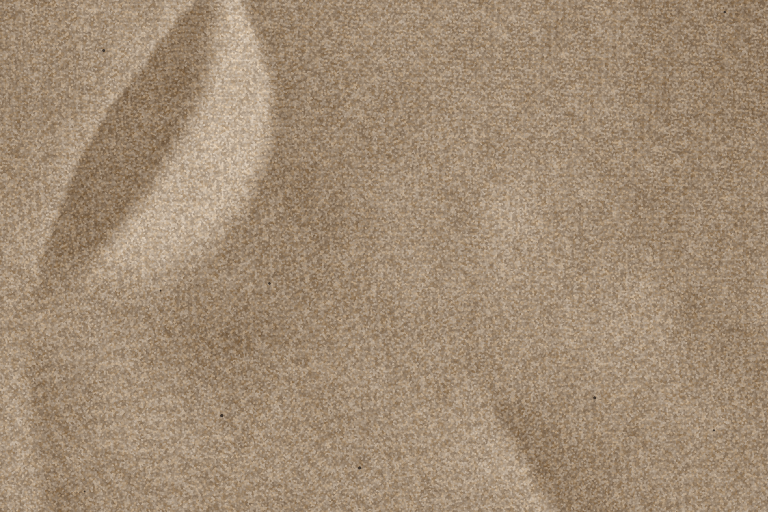
Give the GLSL for this texture, as a Shadertoy shader.

```glsl
#define SAND vec3(0.628, 0.545, 0.452)
#define TONE_TINT vec3(1.0, 1.07, 1.12)
#define AMBER vec3(0.022, 0.0, -0.032)
#define SPECK vec3(0.17, 0.14, 0.12)
#define GRAINS 275.0
#define GRAIN_CONTRAST 0.21
#define GAP_DEPTH 0.06
#define RELIEF 1.35
#define MOTTLE 0.05
#define SPECK_CELLS 8.0
#define SPECK_SHARE 0.10

float hash(vec2 p) {
    return fract(sin(dot(p, vec2(127.1, 311.7))) * 43758.5453);
}

vec2 hash2(vec2 p) {
    return vec2(hash(p), hash(p + 57.3));
}

float noise(vec2 p) {
    vec2 i = floor(p), f = fract(p);
    f = f * f * (3.0 - 2.0 * f);
    float low = mix(hash(i), hash(i + vec2(1, 0)), f.x);
    float high = mix(hash(i + vec2(0, 1)), hash(i + vec2(1, 1)), f.x);
    return mix(low, high, f.y);
}

float fbm(vec2 p) {
    float sum = 0.0, amp = 0.5;
    for (int i = 0; i < 5; i++) {
        sum += amp * (noise(p) - 0.5);
        p = mat2(1.6, 1.2, -1.2, 1.6) * p + 7.7;
        amp *= 0.62;
    }
    return sum;
}

// Soft elliptical patch, turned by an angle
float patchAt(vec2 p, vec2 centre, vec2 radii, float angle) {
    float c = cos(angle), s = sin(angle);
    vec2 q = mat2(c, -s, s, c) * (p - centre) / radii;
    return exp(-dot(q, q));
}

// Lit on the left of an edge, shaded on the right
float crest(float d, float soft, vec2 widths, vec2 levels) {
    float lit = levels.x * exp(-abs(d) / widths.x);
    float shade = -levels.y * exp(-abs(d) / widths.y);
    return mix(lit, shade, smoothstep(-soft, soft, d));
}

// Light and shadow of the dunes; y is measured down from the top
float relief(vec2 p) {
    vec2 q = vec2(p.x, 1.0 - p.y);
    q += 0.02 * vec2(fbm(p * 6.0), fbm(p * 6.0 + 31.0));
    float y = q.y;

    // Hollow and the bright ridge beside it
    float hollowLeft = q.x - (0.38 - 0.90 * y + 0.62 * y * y);
    float hollowRight = q.x - (0.426 - 0.05 * y - 0.80 * y * y);
    float ridgeEdge = q.x - (0.47 + 0.60 * y - 1.45 * y * y);
    float fade = 1.0 - smoothstep(0.46, 0.62, y);
    float bank = smoothstep(-0.03, 0.03, hollowRight);
    float ridgeSoft = 0.010 + 0.30 * y * y;
    float inHollow = smoothstep(-0.010, 0.012, hollowLeft) * (1.0 - bank);
    float onRidge = bank * (1.0 - smoothstep(-ridgeSoft, ridgeSoft * 0.6, ridgeEdge));
    float tone = fade * (0.088 * onRidge - 0.055 * inHollow);
    tone += fade * 0.055 * exp(-abs(hollowLeft) / 0.08) * (1.0 - smoothstep(-0.010, 0.010, hollowLeft));
    tone -= fade * 0.045 * smoothstep(-0.01, 0.03, ridgeEdge) * exp(-max(ridgeEdge, 0.0) / 0.09);

    // Lower crests
    float lowerEdge = q.x - (0.94 + 0.54 * (y - 0.74));
    tone += smoothstep(0.66, 0.88, y) * crest(lowerEdge, 0.03, vec2(0.13, 0.09), vec2(0.06, 0.075));
    float cornerEdge = q.x - (0.045 + 0.12 * (y - 0.7));
    tone += smoothstep(0.60, 0.76, y) * crest(cornerEdge, 0.035, vec2(0.07, 0.06), vec2(0.06, 0.06));

    // Broad swells
    tone += 0.035 * patchAt(q, vec2(0.99, 0.42), vec2(0.05, 0.09), 0.0);
    tone += 0.030 * patchAt(q, vec2(0.29, 0.80), vec2(0.08, 0.16), -0.3);
    tone += 0.022 * patchAt(q, vec2(1.18, 0.62), vec2(0.24, 0.16), 0.5);
    tone -= 0.035 * patchAt(q, vec2(0.61, 0.40), vec2(0.07, 0.12), -0.5);
    tone -= 0.030 * patchAt(q, vec2(0.46, 0.66), vec2(0.20, 0.11), -0.5);
    tone -= 0.035 * patchAt(q, vec2(1.39, 0.64), vec2(0.07, 0.22), -0.5);
    tone -= 0.045 * patchAt(q, vec2(1.52, 0.04), vec2(0.28, 0.30), 0.0);
    tone -= 0.025 * patchAt(q, vec2(0.04, 0.22), vec2(0.13, 0.24), 0.0);
    return tone;
}

// Packed grains, each with its own brightness and warmth
vec3 grains(vec2 p) {
    vec2 cell = floor(p), f = fract(p);
    vec2 nearestId = cell;
    float nearest = 9.0;
    for (int y = -1; y <= 1; y++)
    for (int x = -1; x <= 1; x++) {
        vec2 o = vec2(x, y);
        vec2 r = o + hash2(cell + o) - f;
        float d = dot(r, r);
        if (d < nearest) { nearest = d; nearestId = cell + o; }
    }
    float tone = GRAIN_CONTRAST * (hash(nearestId + 13.1) - 0.5);
    tone -= GAP_DEPTH * (smoothstep(0.05, 0.7, nearest) - 0.3);
    float warmth = hash(nearestId + 91.7);
    return tone * TONE_TINT + AMBER * (warmth * warmth * 1.5 - 0.5);
}

// Sparse dark specks
float specks(vec2 p, float pixel) {
    vec2 cell = floor(p * SPECK_CELLS);
    vec2 centre = (cell + 0.15 + 0.7 * hash2(cell + 5.0)) / SPECK_CELLS;
    float radius = mix(0.0015, 0.0032, hash(cell + 23.0));
    float disc = 1.0 - smoothstep(radius - pixel * 0.5, radius + pixel * 0.5, length(p - centre));
    return disc * step(hash(cell + 41.0), SPECK_SHARE);
}

void mainImage(out vec4 fragColor, in vec2 fragCoord) {
    float pixel = 1.0 / iResolution.y;
    vec2 p = fragCoord * pixel;
    float tone = RELIEF * relief(p) + MOTTLE * (fbm(p * 11.0) + noise(p * 75.0) - 0.5);

    // Four samples smooth the grain edges
    vec3 grain = vec3(0.0);
    for (int i = 0; i < 4; i++) {
        vec2 offset = vec2(i % 2, i / 2) * 0.6 - 0.3;
        grain += 0.25 * grains((p + offset * pixel) * GRAINS);
    }
    vec3 colour = SAND + tone * TONE_TINT + grain;
    colour = mix(colour, SPECK, 0.85 * specks(p, pixel));
    fragColor = vec4(clamp(colour, 0.0, 1.0), 1.0);
}
```
